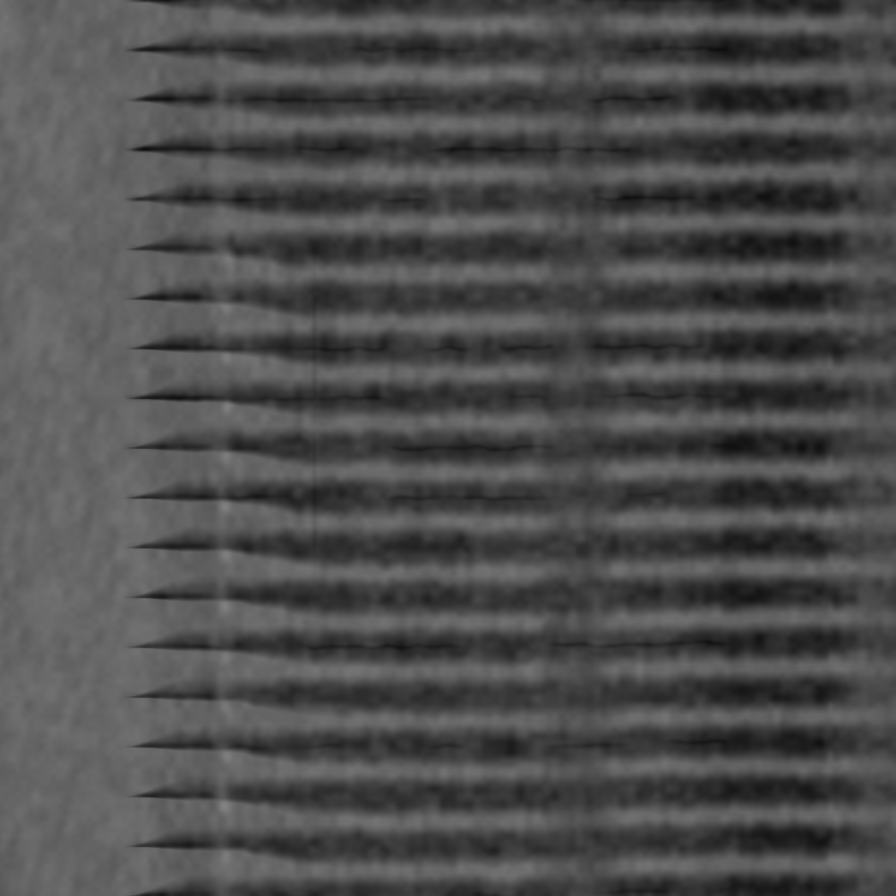
Give the GLSL for this pattern, as a Shadertoy shader.

```glsl
const float ROWS = 18.0;
const float PLAIN_GRAY = 0.40;
const float RIDGE_GRAY = 0.41;
const float GROOVE_GRAY = 0.20;
const float DEEP_GRAY = 0.135;
const float TIP_X = 0.15;         // where the grooves begin
const float TOOTH_END_X = 0.25;   // where the sharp teeth give way to soft bands
const float GROOVE_ABOVE = 0.50;  // soft extents, in row heights
const float GROOVE_BELOW = 0.50;
const float GROOVE_FULLNESS = 1.9;
const float GRAIN = 0.085;

float hash(vec2 p) {
    return fract(sin(dot(p, vec2(127.1, 311.7))) * 43758.5453);
}

float noise(vec2 p) {
    vec2 cell = floor(p), f = fract(p);
    f = f * f * (3.0 - 2.0 * f);
    return mix(mix(hash(cell), hash(cell + vec2(1.0, 0.0)), f.x),
               mix(hash(cell + vec2(0.0, 1.0)), hash(cell + 1.0), f.x), f.y);
}

// Soft window between two positions
float window(float lo, float hi, float soft, float x) {
    return smoothstep(lo - soft, lo + soft, x) * (1.0 - smoothstep(hi - soft, hi + soft, x));
}

float bump(float center, float radius, float x) {
    float d = (x - center) / radius;
    return exp(-d * d);
}

// Darkness around a row line; offset is positive above the line
float groove(float offset, float x, float wear, float upperRows) {
    float grow = smoothstep(TIP_X - 0.015, TIP_X + 0.07, x);
    float soft = smoothstep(TOOTH_END_X - 0.01, TOOTH_END_X + 0.12 - 0.05 * upperRows, x);
    float thickness = 0.82 + 0.18 * wear;
    float above = max(GROOVE_ABOVE * grow * thickness, 0.03);
    float toothBelow = mix(0.11, 0.24, upperRows) * max(grow, 0.3);
    float below = mix(toothBelow, GROOVE_BELOW * thickness, soft);
    float s = clamp(abs(offset) / (offset > 0.0 ? above : below), 0.0, 1.0);
    float rise = mix(s, smoothstep(0.0, 1.0, s), 0.7);
    return 1.0 - pow(rise, mix(1.2, GROOVE_FULLNESS, soft));
}

void mainImage(out vec4 fragColor, in vec2 fragCoord) {
    vec2 uv = fragCoord / iResolution.xy;
    float x = uv.x;

    // Row lines, drifting slightly upward at the lower right
    float drift = 0.13 * smoothstep(0.5, 0.85, x) * (1.0 - uv.y);
    float wobble = 0.07 * (noise(vec2(x * 60.0, uv.y * ROWS)) - 0.5);
    float y = uv.y * ROWS - drift + wobble * smoothstep(0.2, 0.3, x);
    float line = floor(y + 0.5);
    float offset = y - line;

    // Column zones
    float upperRows = smoothstep(0.6, 0.8, uv.y);
    float body = smoothstep(TIP_X - 0.015, TIP_X + 0.015, x);
    float teeth = window(TIP_X + 0.02, TOOTH_END_X - 0.01, 0.015, x);
    float dim = window(0.61, 0.675, 0.018, x);
    float deep = window(0.79, 0.935, 0.025, x);
    float edge = smoothstep(0.93, 0.97, x);

    // Ridge and groove tones, with blotches along each groove
    float wear = 0.6 * noise(vec2(x * 65.0, line * 7.3)) + 0.4 * noise(vec2(x * 16.0, line * 3.7));
    float blotch = noise(vec2(x * 60.0, uv.y * 100.0)) - 0.5;
    float column = noise(vec2(x * 95.0, 3.0)) - 0.5;
    float ridge = RIDGE_GRAY - 0.03 * teeth - 0.085 * dim - 0.02 * deep - 0.055 * edge;
    ridge += column * (0.015 + 0.04 * dim);
    float trough = mix(GROOVE_GRAY, DEEP_GRAY, deep) + 0.025 * dim + 0.05 * edge;
    trough += 0.06 * (0.5 - wear) + 0.08 * blotch;
    float gap = 1.0 - 0.4 * bump(0.246, 0.011, x);
    float shade = mix(ridge, trough, gap * groove(offset, x, wear, upperRows));
    shade = mix(PLAIN_GRAY, shade, body);

    // Thin broken seam along some row lines, sharpest at the teeth
    float seam = smoothstep(0.2, 0.7, hash(vec2(line, 5.0)));
    float broken = smoothstep(0.35, 0.8, noise(vec2(x * 22.0, line)));
    float seamSpan = window(0.145, 0.81, 0.01, x) * broken;
    shade -= 0.06 * seam * seamSpan * bump(0.0, 0.05, offset);
    shade -= 0.05 * window(0.145, 0.235, 0.012, x) * bump(0.03, 0.06, offset);

    // Pale ticks under the lines and a fine vertical crack
    float lowerRows = 1.0 - smoothstep(0.68, 0.74, uv.y);
    shade += 0.09 * lowerRows * bump(0.252, 0.007, x) * bump(-0.18, 0.15, offset);
    shade += 0.05 * lowerRows * (bump(0.80, 0.006, x) + bump(0.927, 0.004, x))
           * bump(-0.3, 0.15, offset);
    float crackWear = noise(vec2(2.0, uv.y * 40.0));
    shade -= 0.05 * crackWear * window(0.38, 0.72, 0.04, uv.y) * bump(0.351, 0.003, x);

    // Grain: slanted mottling on the plain strip, upright streaks on the rows
    float mottling = noise(vec2(x * 85.0 - uv.y * 22.0, uv.y * 50.0 + x * 14.0));
    float streaks = noise(vec2(x * 105.0, uv.y * 60.0));
    float fine = noise(uv * 150.0);
    float grain = mix(mottling, streaks, body) * 0.75 + fine * 0.25 - 0.5;
    shade += GRAIN * grain;
    shade += 0.03 * (noise(vec2(x * 28.0, uv.y * 5.0)) - 0.5);

    fragColor = vec4(vec3(clamp(shade, 0.0, 1.0)), 1.0);
}
```
